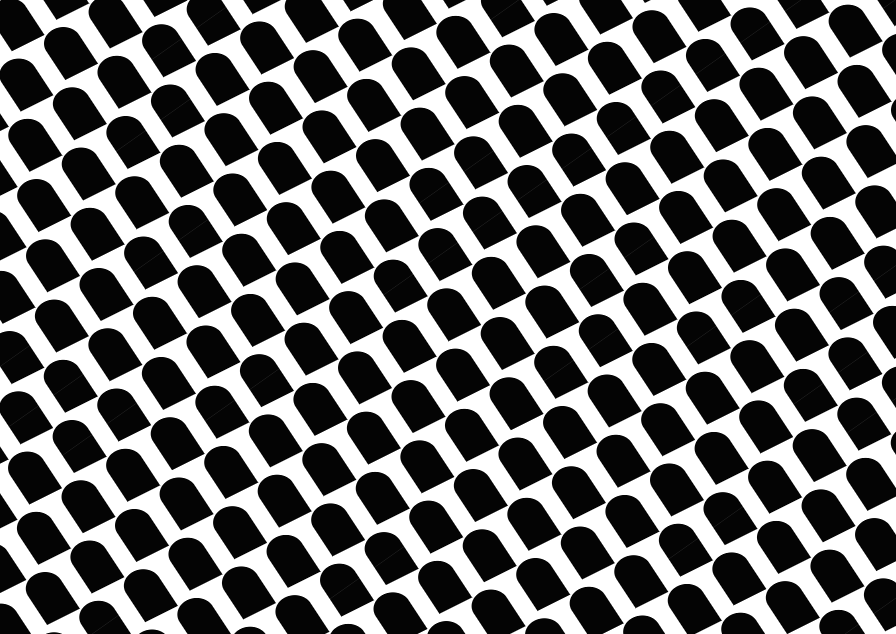
This pattern is drawn by a Shadertoy shader. Its source:

```glsl
#define STEP_RISING  vec2(0.07035, 0.04972)
#define STEP_FALLING vec2(0.08435, -0.0453)
#define ORIGIN       vec2(-0.0877, 0.0654)
#define HALF_WIDTH   vec2(0.02578, 0.01289)
#define DOME_AXIS    vec2(-0.01418, 0.02153)
#define LEG_LENGTH   2.114
#define SEAM_DROP    0.66
#define SEAM_HALF    0.0003
#define SEAM_SHARE   0.22
#define INK          vec3(0.016)
#define SEAM_COLOR   vec3(0.34)
#define PAPER        vec3(1.0)

float hash(vec2 p) {
    vec3 q = fract(vec3(p.xyx) * 0.1031);
    q += dot(q, q.yzx + 33.33);
    return fract((q.x + q.y) * q.z);
}

// Approximate distance to a skewed arch: round top, straight legs, flat base.
float archDistance(vec2 offset) {
    vec2 q = inverse(mat2(HALF_WIDTH, DOME_AXIS)) * offset;
    float dome = length(vec2(q.x, max(q.y, 0.0))) - 1.0;
    float base = -q.y - LEG_LENGTH;
    return max(dome * length(HALF_WIDTH), base * length(DOME_AXIS));
}

// Distance to the hairline running along the rising lattice direction.
float seamDistance(vec2 offset) {
    vec2 along = normalize(STEP_RISING);
    vec2 across = vec2(-along.y, along.x);
    return abs(dot(offset + SEAM_DROP * DOME_AXIS, across));
}

float coverage(float dist, float pixel) {
    return clamp(0.5 - dist / pixel, 0.0, 1.0);
}

void mainImage(out vec4 fragColor, in vec2 fragCoord) {
    float pixel = 1.0 / iResolution.y;
    vec2 p = (fragCoord - 0.5 * iResolution.xy) * pixel - ORIGIN;

    // Nearest arches on the slanted lattice
    mat2 lattice = mat2(STEP_RISING, STEP_FALLING);
    vec2 home = round(inverse(lattice) * p);
    float arch = 1.0;
    float seam = 0.0;
    for (int j = -1; j <= 1; j++) {
        for (int i = -1; i <= 1; i++) {
            vec2 cell = home + vec2(i, j);
            vec2 offset = p - lattice * cell;
            float dist = archDistance(offset);
            arch = min(arch, dist);

            // Neighbouring pairs share a faint seam
            float chosen = step(hash(vec2(floor(cell.x * 0.5), cell.y) + 57.0), SEAM_SHARE);
            float line = coverage(seamDistance(offset) - SEAM_HALF, pixel);
            seam = max(seam, chosen * line * coverage(dist, pixel));
        }
    }

    // Thin seams fade when narrower than a pixel
    seam *= min(1.0, 2.0 * SEAM_HALF / pixel);
    vec3 fill = mix(INK, SEAM_COLOR, seam);
    fragColor = vec4(mix(PAPER, fill, coverage(arch, pixel)), 1.0);
}
```
